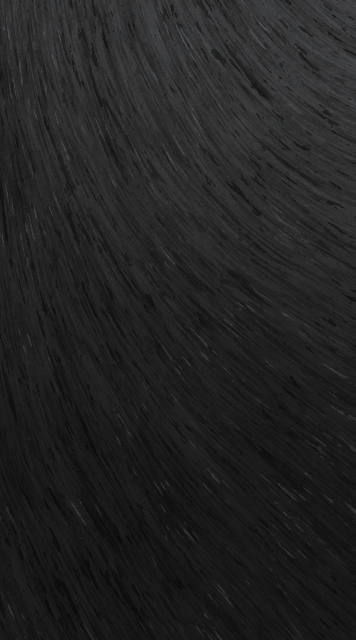
A WebGL 2 fragment shader for this texture:

```glsl
#version 300 es
precision highp float;
// Black paint dragged by a dry brush in a wide sweeping curve.
// Noise is averaged along a bending direction field to make hairline grooves,
// then thresholded for crisp cuts, long crevices and sparse pale scratches.

uniform vec2 u_resolution;
out vec4 fragColor;

const float PAINT_WIDTH = 0.555;   // width of the sweep, in canvas heights
const int HALF_STEPS = 11;

float hash(vec2 p) {
    vec3 q = fract(vec3(p.xyx) * 0.1031);
    q += dot(q, q.yzx + 33.33);
    return fract((q.x + q.y) * q.z);
}

float valueNoise(vec2 p) {
    vec2 cell = floor(p);
    vec2 f = fract(p);
    f = f * f * (3.0 - 2.0 * f);
    float low = mix(hash(cell), hash(cell + vec2(1.0, 0.0)), f.x);
    float high = mix(hash(cell + vec2(0.0, 1.0)), hash(cell + vec2(1.0)), f.x);
    return mix(low, high, f.y);
}

// Brush heading: steep at the left, flattening towards the right.
vec2 brushDirection(vec2 p) {
    float across = clamp(p.x / PAINT_WIDTH, 0.0, 1.0);
    float turn = pow(across, 0.85);
    float rise = smoothstep(0.0, 0.5, p.y);
    float crown = smoothstep(0.6, 1.0, p.y);
    float slope = mix(mix(67.0, 79.0, rise), mix(42.0, 27.0, rise), turn);
    slope += crown * (4.0 + 46.0 * across * (1.0 - across));
    slope += 12.0 * (valueNoise(p * 9.0 + 3.0) - 0.5);
    float a = radians(slope);
    return vec2(cos(a), -sin(a));
}

// Mean of noise along the brush path through p, centred on 0.5.
float streak(vec2 p, float scale, float span, float seed) {
    float stride = span / float(2 * HALF_STEPS);
    vec2 ahead = p;
    vec2 behind = p;
    float sum = valueNoise(p * scale + seed);
    for (int i = 0; i < HALF_STEPS; i++) {
        ahead += brushDirection(ahead) * stride;
        behind -= brushDirection(behind) * stride;
        sum += valueNoise(ahead * scale + seed);
        sum += valueNoise(behind * scale + seed);
    }
    return sum / float(2 * HALF_STEPS + 1);
}

// Soft light falling from the upper right.
float sheen(vec2 p) {
    float across = p.x / PAINT_WIDTH;
    float height = p.y + 0.24 * (across - 0.5) * smoothstep(0.2, 0.9, p.y);
    float glow = smoothstep(0.10, 1.12, height);
    return 0.094 + 0.132 * pow(glow, 1.15);
}

void main() {
    vec2 p = gl_FragCoord.xy / u_resolution.y;
    float across = p.x / PAINT_WIDTH;

    // Bristle grooves: steep-walled hairlines over weaker, wider marks
    float hair = streak(p, 400.0, 0.052, 11.0) - 0.5;
    float groove = smoothstep(-0.09, 0.07, hair) - 0.58;
    float bristle = streak(p, 170.0, 0.10, 47.0) - 0.5;
    float drag = streak(p, 48.0, 0.20, 83.0) - 0.5;
    float relief = 0.24 * groove + 0.75 * bristle + 0.45 * drag;
    relief *= mix(1.15, 0.95, across);

    // Short crisp cuts, and long crevices gathered at the left
    float patches = smoothstep(0.3, 0.7, valueNoise(p * 15.0 + 21.0));
    float cutField = streak(p, 300.0, 0.028, 131.0);
    float cut = smoothstep(0.60, 0.645, cutField) * mix(0.45, 1.0, patches);
    float creviceField = streak(p, 190.0, 0.085, 171.0);
    float crevice = smoothstep(0.575, 0.62, creviceField) * mix(0.9, 0.45, across);

    // Pale scratches where paint has lifted
    float scratchField = streak(p, 340.0, 0.036, 211.0);
    float scratch = smoothstep(0.60, 0.66, scratchField) * mix(1.0, 0.2, patches);

    // Cloudy wear and fine tooth in the dried paint
    float wear = valueNoise(p * 8.0 + 59.0) - 0.5;
    float tooth = valueNoise(p * 460.0 + 7.0) - 0.5;

    float tone = sheen(p) * (1.0 + relief + 0.05 * wear + 0.15 * tooth);
    tone *= 1.0 - 0.42 * max(cut, crevice);
    tone += 0.085 * scratch;
    tone = max(tone, 0.045);

    vec3 tint = mix(vec3(1.0), vec3(0.99, 1.0, 1.02), smoothstep(0.4, 0.9, p.y));
    fragColor = vec4(tone * tint, 1.0);
}
```
